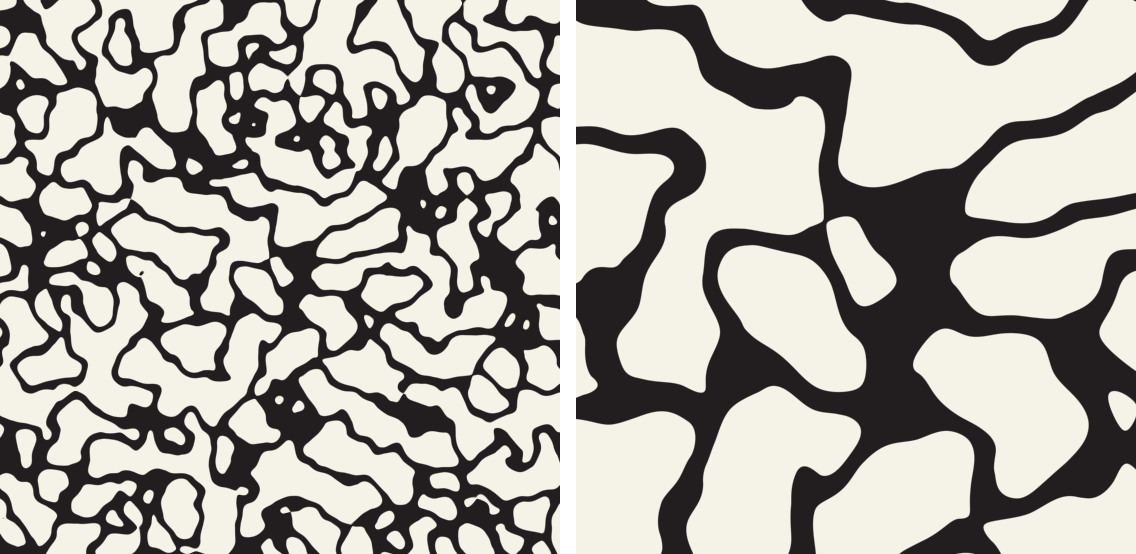
Left: the whole. Right: its middle third, enlarged.
This pattern is drawn by a WebGL 1 fragment shader. Its source:

```glsl
precision highp float;

uniform vec2 u_resolution;

const vec3 CREAM = vec3(0.96, 0.95, 0.91);
const vec3 INK = vec3(0.133, 0.114, 0.122);
const float CELLS = 13.5;          // noise cells per canvas height
const float DETAIL = 0.3;          // weight of the finer octave
const float BAND = 0.108;          // half-width of the inked level band
const float EDGE_PIXELS = 0.85;    // half-width of the smoothed edge

// Unit gradient with a random direction for a lattice point
vec2 latticeGradient(vec2 cell) {
  vec3 p = fract(vec3(cell.xyx) * vec3(0.1031, 0.1030, 0.0973));
  p += dot(p, p.yzx + 33.33);
  float angle = 6.28319 * fract((p.x + p.y) * p.z);
  return vec2(cos(angle), sin(angle));
}

float cornerRamp(vec2 cell, vec2 local, vec2 corner) {
  return dot(latticeGradient(cell + corner), local - corner);
}

float gradientNoise(vec2 p) {
  vec2 cell = floor(p);
  vec2 local = fract(p);
  vec2 fade = local * local * (3.0 - 2.0 * local);
  float bottom = mix(cornerRamp(cell, local, vec2(0.0, 0.0)),
                     cornerRamp(cell, local, vec2(1.0, 0.0)), fade.x);
  float top = mix(cornerRamp(cell, local, vec2(0.0, 1.0)),
                  cornerRamp(cell, local, vec2(1.0, 1.0)), fade.x);
  return mix(bottom, top, fade.y);
}

vec2 rotate(vec2 p, float angle) {
  float c = cos(angle);
  float s = sin(angle);
  return vec2(c * p.x - s * p.y, s * p.x + c * p.y);
}

// Two octaves, turned against each other to hide the lattice
float field(vec2 p) {
  float coarse = gradientNoise(rotate(p, 0.4) * CELLS + 40.0);
  float fine = gradientNoise(rotate(p, 1.1) * CELLS * 2.0 + 90.0);
  return coarse + DETAIL * fine;
}

// Approximate signed distance to the band around the zero level
float bandDistance(vec2 p, float halfWidth, float delta) {
  float level = field(p);
  vec2 slope = vec2(field(p + vec2(delta, 0.0)),
                    field(p + vec2(0.0, delta))) - level;
  return (abs(level) - halfWidth) * delta / max(length(slope), 0.0001);
}

void main() {
  float pixel = 1.0 / u_resolution.y;
  vec2 p = gl_FragCoord.xy * pixel;
  float edge = EDGE_PIXELS * pixel;
  float paper = smoothstep(-edge, edge, bandDistance(p, BAND, pixel));
  gl_FragColor = vec4(mix(INK, CREAM, paper), 1.0);
}
```
